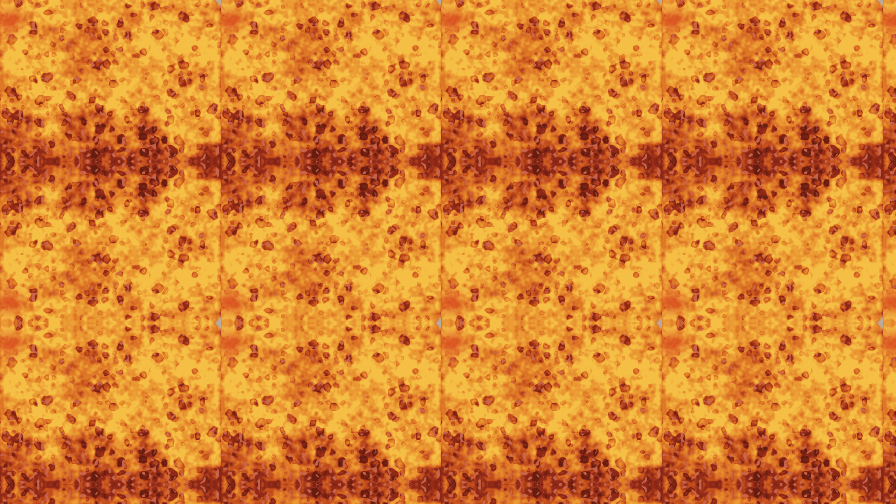
Reproduce this texture procedurally as a Shadertoy shader.

```glsl
const vec2 REPEATS = vec2(4.06, 3.12);
const float TILE_ASPECT = 1.366;

const vec3 CHAR_BROWN = vec3(0.57, 0.16, 0.09);
const vec3 RUST = vec3(0.77, 0.31, 0.11);
const vec3 ORANGE = vec3(0.87, 0.47, 0.15);
const vec3 AMBER = vec3(0.92, 0.60, 0.20);
const vec3 YELLOW = vec3(0.96, 0.75, 0.27);
const vec3 GLOSS = vec3(0.80, 0.41, 0.31);
const vec3 TOMATO = vec3(0.82, 0.19, 0.09);
const vec3 PALE_GREY = vec3(0.72, 0.67, 0.62);

vec2 hash2(vec2 p) {
    vec3 q = fract(p.xyx * vec3(0.1031, 0.1030, 0.0973));
    q += dot(q, q.yzx + 33.33);
    return fract((q.xx + q.yz) * q.zy);
}

float cornerSlope(vec2 cell, vec2 offset) {
    float angle = 6.2832 * hash2(cell).x;
    return dot(vec2(cos(angle), sin(angle)), offset);
}

float gradientNoise(vec2 p) {
    vec2 i = floor(p), f = fract(p);
    vec2 w = f * f * f * (f * (f * 6.0 - 15.0) + 10.0);
    vec2 e = vec2(0.0, 1.0);
    float low = mix(cornerSlope(i, f), cornerSlope(i + e.yx, f - e.yx), w.x);
    float high = mix(cornerSlope(i + e.xy, f - e.xy), cornerSlope(i + 1.0, f - 1.0), w.x);
    return mix(low, high, w.y);
}

float blob(vec2 p, vec2 center, float radius) {
    vec2 d = (p - center) / radius;
    return exp(-dot(d, d));
}

// Scattered ragged blisters, darkest at the rim
float blisters(vec2 p, float density, float seed) {
    vec2 cell = floor(p);
    float ragged = 0.22 * gradientNoise(p * 2.7 + seed);
    float depth = 0.0;
    for (int y = -1; y <= 1; y++)
    for (int x = -1; x <= 1; x++) {
        vec2 id = cell + vec2(x, y);
        vec2 place = hash2(id + seed);
        vec2 form = hash2(id + seed + 71.0);
        vec2 d = p - id - mix(vec2(0.15), vec2(0.85), place);
        float angle = 6.2832 * form.y;
        float stretch = dot(d, vec2(cos(angle), sin(angle)));
        float radius = mix(0.20, 0.43, form.x);
        float edge = sqrt(dot(d, d) + 0.7 * stretch * stretch) - radius + ragged;
        float body = 1.0 - smoothstep(-0.07, 0.08, edge);
        float rim = smoothstep(-0.22, -0.02, edge);
        float present = step(fract(place.x * 17.0 + form.y), density);
        depth = max(depth, present * body * (0.8 + 0.4 * rim));
    }
    return depth;
}

// Broad pale and browned regions of one tile
float bakedRegions(vec2 p) {
    float ragged = gradientNoise(p * 5.0 + 3.0);
    float paleSide = smoothstep(0.92, 1.12, p.x);
    float band = smoothstep(0.66, 0.84, p.y + 0.28 * ragged - 0.14 * paleSide);
    float border = smoothstep(0.88, 0.98, p.y + 0.08 * ragged);
    float pale = blob(p, vec2(0.29, 0.47), 0.13) + blob(p, vec2(1.08, 0.20), 0.18)
               + blob(p, vec2(0.86, 0.58), 0.16) + blob(p, vec2(0.32, 0.65), 0.12);
    float brown = blob(p, vec2(0.57, 0.30), 0.20);
    return 0.6 * pale - 0.9 * brown - 1.3 * band - 0.7 * border;
}

float bakedTone(vec2 p) {
    float tone = 0.85 + bakedRegions(p);
    tone += 1.2 * gradientNoise(p * 5.0 + 11.0);
    tone += 1.3 * gradientNoise(p * 13.0 + 23.0);
    tone += 1.1 * gradientNoise(p * 25.0 + 37.0);
    tone += 0.8 * gradientNoise(p * 43.0 + 51.0);
    tone -= 1.6 * blisters(p * 11.0, 0.48, 5.0);
    tone -= 0.9 * blisters(p * 19.0, 0.32, 29.0);
    return tone;
}

vec3 crustColor(float tone) {
    vec3 color = mix(CHAR_BROWN, RUST, smoothstep(-1.5, -0.7, tone));
    color = mix(color, ORANGE, smoothstep(-0.7, 0.0, tone));
    color = mix(color, AMBER, smoothstep(0.0, 0.65, tone));
    color = mix(color, YELLOW, smoothstep(0.65, 1.48, tone));
    return color * (1.0 - 0.3 * smoothstep(-1.5, -2.8, tone));
}

void mainImage(out vec4 fragColor, in vec2 fragCoord) {
    vec2 uv = fragCoord / iResolution.xy;

    // Columns repeat; alternate rows are mirrored
    vec2 grid = vec2(uv.x, 1.0 - uv.y) * REPEATS;
    vec2 tile = vec2(fract(grid.x), 1.0 - abs(mod(grid.y, 2.0) - 1.0));
    vec2 p = tile * vec2(TILE_ASPECT, 1.0);
    float tone = bakedTone(p);

    // Dark join between columns
    float join = min(p.x, TILE_ASPECT - p.x);
    tone -= 0.9 * exp(-join / 0.012);
    vec3 color = crustColor(tone);

    // Oily glints and red corner
    float glint = smoothstep(0.12, 0.34, gradientNoise(p * 36.0 + 83.0));
    color = mix(color, GLOSS, 0.9 * glint * smoothstep(0.1, -0.7, tone));
    color = mix(color, TOMATO, 0.7 * blob(p, vec2(0.06, 0.13), 0.07));

    // Pale chip at the upper right
    float chip = abs(p.x - TILE_ASPECT) + p.y;
    color = mix(color, PALE_GREY, 1.0 - smoothstep(0.025, 0.045, chip));
    fragColor = vec4(color, 1.0);
}
```
